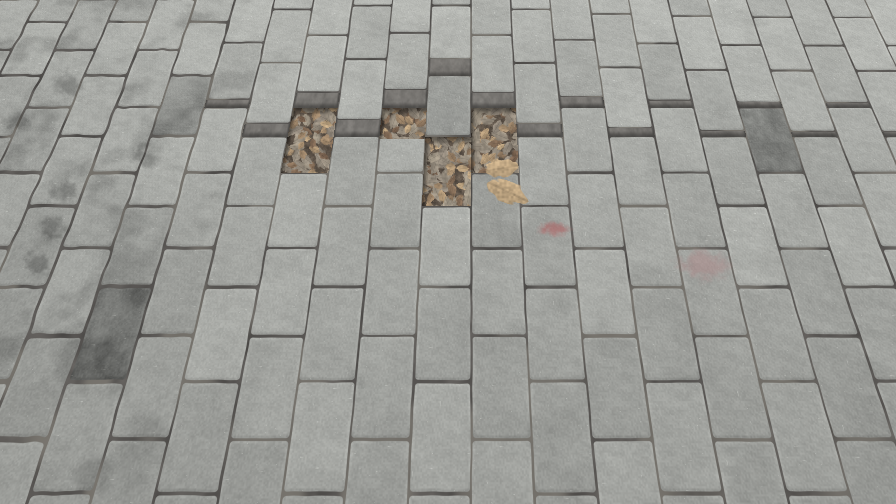
Give the GLSL for this texture, as a Shadertoy shader.

```glsl
// Grey block paving in running bond, seen in perspective, with a heaved ridge and leaf-filled gaps.
// Each pixel is projected to ground cells; rounded boxes form blocks, lifted cells expose front faces,
// and hash and noise functions add tone, grain, stains and litter.

const vec3 STONE = vec3(1.0, 1.01, 0.985);
const vec3 JOINT = vec3(0.33, 0.32, 0.31);
const vec3 FACE = vec3(0.47, 0.46, 0.445);
const vec3 SOIL = vec3(0.36, 0.32, 0.28);
const vec3 TAN_LEAF = vec3(0.76, 0.66, 0.52);
const vec3 BROWN_LEAF = vec3(0.47, 0.38, 0.31);
const vec3 GREY_LEAF = vec3(0.60, 0.58, 0.54);
const float HORIZON = 1.62;
const float BLOCK_LENGTH = 1.75;

float hash(vec2 p) {
    return fract(sin(dot(p, vec2(127.1, 311.7))) * 4375.85);
}

float noise(vec2 p) {
    vec2 i = floor(p), f = fract(p);
    f = f * f * (3.0 - 2.0 * f);
    return mix(mix(hash(i), hash(i + vec2(1, 0)), f.x),
               mix(hash(i + vec2(0, 1)), hash(i + vec2(1, 1)), f.x), f.y);
}

float fbm(vec2 p) {
    return 0.55 * noise(p) + 0.3 * noise(p * 2.1 + 7.0) + 0.15 * noise(p * 4.3 + 3.0);
}

float spot(vec2 p, vec2 center, vec2 radius) {
    return 1.0 - smoothstep(0.2, 1.2, length((p - center) / radius) + 1.2 * (fbm(p * 70.0) - 0.5));
}

// Columns across, block lengths towards the horizon
vec2 ground(vec2 p) {
    float depth = 1.0 - p.y + HORIZON;
    return vec2((p.x - 0.046) / (0.04815 * depth), 27.72 / depth);
}

float bond(vec2 g) {
    return g.y - mix(0.12, 0.66, mod(floor(g.x), 2.0));
}

vec2 cellOf(vec2 g) {
    return vec2(floor(g.x), floor(bond(g)));
}

float isCell(vec2 cell, vec2 target) {
    return 1.0 - step(0.5, length(cell - target));
}

bool isRaised(vec2 cell) {
    float ridge = 15.0 - mod(cell.x, 2.0) + 1.0 - step(0.5, abs(cell.x + 1.0));
    return cell.x > -7.0 && cell.y >= ridge;
}

float liftAt(float column) {
    float swell = exp(-pow(column + 1.5, 2.0) / 20.0);
    return smoothstep(-7.5, -4.5, column) * (0.009 + 0.025 * swell);
}

// Pointed leaf with a faint midrib; returns colour and coverage
vec4 leaf(vec2 p, vec2 center, float angle, vec2 size, vec3 tint, float px) {
    float c = cos(angle), s = sin(angle);
    vec2 q = mat2(c, -s, s, c) * (p - center) / size;
    float d = abs(q.y) + q.x * q.x - 1.0 + 0.7 * (noise(q * 3.0 + center * 90.0) - 0.5);
    float rib = 1.0 - smoothstep(0.04, 0.16, abs(q.y));
    float mottle = 0.2 * (noise(p * 220.0) - 0.5);
    return vec4(tint * (0.97 + 0.08 * q.y - 0.08 * rib + mottle), 1.0 - smoothstep(0.0, 2.0 * px / size.y, d));
}

vec3 litter(vec2 p, float px) {
    vec3 color = SOIL * (0.6 + 0.8 * fbm(p * 130.0));
    vec2 base = floor(p * 48.0);
    for (int k = 0; k < 18; k++) {
        vec2 id = base + vec2(k % 3 - 1, (k / 3) % 3 - 1);
        float r = hash(id + float(k / 9) * 31.0);
        vec2 center = (id + vec2(r, hash(id + r))) / 48.0;
        vec3 tint = mix(BROWN_LEAF, TAN_LEAF, hash(id + 5.0 + r));
        tint = mix(tint, GREY_LEAF, 0.75 * step(0.5, r));
        vec4 l = leaf(p, center, r * 40.0, vec2(0.014, 0.007) * (0.5 + 0.7 * r), tint, px);
        color = mix(color, l.rgb, l.a);
    }
    return color;
}

// One paving block with its joints, bevel and wear
vec3 paving(vec2 g, float px) {
    vec2 cell = cellOf(g);
    vec2 local = vec2(fract(g.x), fract(bond(g)));
    float worn = smoothstep(-4.0, -8.0, cell.x);
    vec2 q = (local - 0.5) * vec2(1.0, BLOCK_LENGTH);
    q -= vec2(0.012, 0.016) * (vec2(hash(cell + 9.0), hash(cell + 2.0)) - vec2(0.5, 0.2));
    q += (0.012 + 0.03 * worn) * (vec2(noise(g * 5.0), noise(g * 5.0 + 40.0)) - 0.5);
    vec2 halfSize = vec2(0.481, 0.5 * BLOCK_LENGTH - 0.02 - 0.014 * hash(cell + 4.0)) - 0.008 * worn;
    vec2 e = abs(q) - halfSize + 0.055;
    float d = length(max(e, 0.0)) + min(max(e.x, e.y), 0.0) - 0.055;

    // Tone, grain and pale specks
    float shade = 0.648 + 0.055 * (hash(cell) - 0.5) + 0.014 * (g.y - 13.0) - 0.025 * worn;
    shade += 0.05 * (fbm(g * vec2(2.5, 4.0)) - 0.5);
    shade += 0.055 * (noise(g * vec2(36.0, 60.0)) - 0.5) + 0.03 * (noise(g * vec2(15.0, 25.0)) - 0.5);
    shade += 0.09 * smoothstep(0.92, 1.0, noise(g * vec2(19.0, 32.0) + 80.0));
    float dark = isCell(cell, vec2(-7, 11)) + isCell(cell, vec2(6, 14));
    dark += 0.4 * (isCell(cell, vec2(-7, 14)) + isCell(cell, vec2(-1, 14)) + isCell(cell, vec2(0, 13)));
    shade -= 0.17 * dark * (0.5 + fbm(g * 4.0));
    shade -= (0.025 + 0.065 * worn) * smoothstep(0.5, 0.8, fbm(g * vec2(1.3, 2.4) + 15.0));

    // Thin worn bevel: pale line beside the joint, darker near edge
    float rim = smoothstep(-0.065, -0.02, d);
    float pale = smoothstep(0.3, 0.7, noise(g * vec2(4.0, 7.0) + 60.0));
    shade += rim * mix(-0.05, 0.035 * pale, smoothstep(-0.85, -0.6, q.y));
    vec3 joint = JOINT * (0.8 + 0.5 * fbm(g * vec2(3.0, 6.0) + 50.0));
    joint = mix(joint, vec3(0.50, 0.485, 0.455), 0.7 * smoothstep(0.45, 0.75, noise(g * 1.7)));
    return mix(STONE * shade, joint, smoothstep(-0.7 * px, 0.7 * px, d));
}

void mainImage(out vec4 fragColor, in vec2 fragCoord) {
    vec2 p = (fragCoord - vec2(0.5 * iResolution.x, 0.0)) / iResolution.y;
    float px = 1.0 / iResolution.y;
    float blockPx = px / (0.04815 * (1.0 - p.y + HORIZON));
    vec2 g = ground(p);
    vec2 cell = cellOf(g);
    vec2 lifted = vec2(g.x, ground(p - vec2(0.0, liftAt(cell.x + 0.5))).y);
    float across = fract(g.x), along = fract(bond(g));

    // Raised tops, exposed faces, gaps, then level ground
    float openGap = isCell(cell, vec2(-4, 14)) + isCell(cell, vec2(-1, 13)) + isCell(cell, vec2(0, 14));
    openGap += isCell(cell, vec2(-2, 14)) * step(0.5, along);
    vec3 color;
    if (isRaised(cellOf(lifted))) {
        color = paving(lifted, blockPx);
    } else if (isRaised(cell)) {
        float side = smoothstep(0.0, 0.06, min(across, 1.0 - across));
        float foot = smoothstep(0.0, 0.1, along);
        color = FACE * (0.85 + 0.3 * fbm(g * 9.0)) * mix(0.65, 1.0, side * foot);
    } else if (openGap > 0.5) {
        float shadow = smoothstep(0.0, 0.12, across) * smoothstep(1.0, 0.85, along);
        color = litter(p, px) * mix(0.55, 1.0, shadow);
    } else {
        color = paving(g, blockPx);
    }

    // Damp marks on the left, faded red marks on the right
    for (int i = 0; i < 6; i++) {
        float n = float(i);
        vec2 center = vec2(-0.86 + 0.26 * hash(vec2(n, 2.0)), 0.83 - 0.07 * n);
        color *= 1.0 - 0.22 * spot(p, center, vec2(0.03, 0.024));
    }
    color = mix(color, vec3(0.68, 0.38, 0.38), 0.6 * spot(p, vec2(0.212, 0.545), vec2(0.034, 0.014)));
    color = mix(color, vec3(0.68, 0.52, 0.52), 0.45 * spot(p, vec2(0.51, 0.475), vec2(0.055, 0.032)));

    // Loose leaves beside the gaps
    for (int i = 0; i < 2; i++) {
        float n = float(i);
        vec2 center = vec2(0.118 - 0.012 * n, 0.62 + 0.046 * n);
        vec4 l = leaf(p, center, -0.45 + 0.6 * n, vec2(0.042, 0.021) * (1.0 - 0.2 * n), TAN_LEAF, px);
        color = mix(color, l.rgb, l.a);
    }
    fragColor = vec4(clamp(color, 0.0, 1.0), 1.0);
}
```
